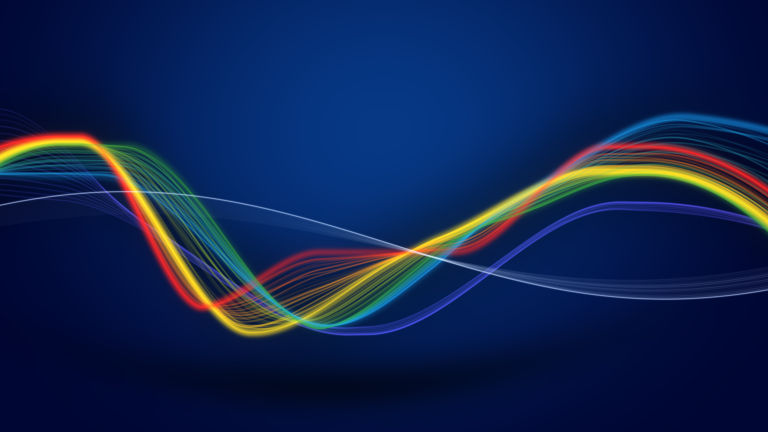
Reproduce this background procedurally as a Shadertoy shader.

```glsl
#define STRANDS 84
#define VEIL_STRANDS 14
#define STRAND_WIDTH 0.0011
#define CORE_WIDTH 0.0045
#define RED vec3(1.0, 0.13, 0.13)
#define YELLOW vec3(1.0, 0.86, 0.12)
#define GREEN vec3(0.16, 0.55, 0.22)
#define CYAN vec3(0.08, 0.60, 0.92)
#define SILVER vec3(0.66, 0.74, 0.95)
#define VIOLET vec3(0.34, 0.27, 0.78)
#define GLOW_BLUE vec3(0.025, 0.22, 0.52)
#define DEEP_BLUE vec3(0.0, 0.025, 0.20)

const float PI = 3.14159;

float hash(float n) {
    return fract(sin(n * 12.9898) * 43758.5453);
}

float sq(float v) {
    return v * v;
}

float thread(float d, float width) {
    return exp(-sq(d / width));
}

// Heights of the red, yellow, green and cyan guide curves
vec4 guides(float x) {
    vec4 at = vec4(x);
    vec4 y = vec4(0.385, 0.378, 0.374, 0.332);
    y -= vec4(0.014, 0.021, 0.026, -0.003) * sq(max(0.0, 1.0 - x / 0.08));
    y -= vec4(0.224, 0.249, 0.241, 0.193)
       * smoothstep(vec4(0.104, 0.102, 0.163, 0.130), vec4(0.267, 0.328, 0.423, 0.430), at);
    y += vec4(0.073, 0.111, 0.137, 0.124)
       * smoothstep(vec4(0.254, 0.332, 0.404, 0.430), vec4(0.417, 0.573, 0.651, 0.664), at);
    y += vec4(0.138, 0.099, 0.064, 0.150)
       * smoothstep(vec4(0.592, 0.508, 0.612, 0.560), vec4(0.794, 0.781, 0.833, 0.898), at);
    return y - vec4(0.057, 0.065, 0.073, 0.020) * sq(max(0.0, (x - 0.84) / 0.16));
}

// Long silver wave; spread fans its strands apart around a crossing
float silverWave(float x, float spread) {
    return 0.243 + 0.070 * cos((x - 0.163) * PI / 0.703)
         + 0.029 * spread * sin((x - 0.56) * 3.5);
}

// Faint violet wave, fanned out at the left end
float violetWave(float x, float spread) {
    float y = 0.309 - 0.182 * smoothstep(0.08, 0.456, x) + 0.172 * smoothstep(0.48, 0.81, x);
    y += 0.11 * spread * (1.0 - smoothstep(0.0, 0.2, x));
    y += 0.022 * (spread - 0.5) * sin(x * 9.0 + spread * 3.0);
    return y - 0.029 * sq(max(0.0, (x - 0.84) / 0.16));
}

vec3 background(vec2 p, float waveHeight) {
    float r = length((p - vec2(0.5, 0.39)) * vec2(1.0, 1.15));
    vec3 color = mix(GLOW_BLUE, DEEP_BLUE, smoothstep(0.0, 0.60, r));
    float floorShadow = thread(p.y - 0.058 - 0.45 * sq(p.x - 0.42), 0.032) * thread(p.x - 0.45, 0.30);
    float waveShadow = thread(p.y - waveHeight, 0.075);
    return color * (1.0 - 0.55 * floorShadow) * (1.0 - 0.40 * waveShadow);
}

void mainImage(out vec4 fragColor, in vec2 fragCoord) {
    vec2 p = fragCoord / iResolution.x;
    float width = max(STRAND_WIDTH, 0.55 / iResolution.x);
    mat4x3 palette = mat4x3(RED, YELLOW, GREEN, CYAN);

    vec4 heights = guides(p.x);
    vec4 slopes = (guides(p.x + 0.002) - heights) / 0.002;
    vec3 color = background(p, dot(heights, vec4(0.25)));

    // Violet and silver veils
    for (int i = 0; i < VEIL_STRANDS; i++) {
        float spread = float(i) / float(VEIL_STRANDS - 1);
        float h = hash(float(i) + 3.1);
        float violet = thread(p.y - violetWave(p.x, spread), width);
        color += VIOLET * violet * (0.08 + 0.16 * h);
    }

    // Coloured strands fanned between the guides
    vec3 light = vec3(0.0);
    float cover = 0.0001;
    for (int i = 0; i < STRANDS; i++) {
        float h = hash(float(i) + 0.5);
        float phase = 2.0 * PI * hash(float(i) + 71.3);
        float t = (float(i) + h) / float(STRANDS) + 0.035 * sin(p.x * 7.0 + phase);
        t = clamp(t, 0.0, 1.0);
        vec4 blend = max(vec4(0.0), 1.0 - abs(3.0 * t - vec4(0.0, 1.0, 2.0, 3.0)));
        float slope = dot(blend, slopes);
        float d = (p.y - dot(blend, heights)) * inversesqrt(1.0 + slope * slope);
        float strength = (0.10 + 0.55 * h * h) * (0.6 + 0.4 * sq(cos(3.0 * PI * t)));
        float amount = thread(d, width) * strength;
        light += palette * blend * amount;
        cover += amount;
    }

    // Bright cores along the guides
    vec4 gap = (p.y - heights) * inversesqrt(1.0 + slopes * slopes);
    vec4 ends = vec4(smoothstep(0.45, 0.20, p.x) + smoothstep(0.55, 0.75, p.x));
    vec4 core = exp(-gap * gap / sq(CORE_WIDTH)) * vec4(0.9, 1.3, 0.25, 0.45);
    core *= mix(vec4(0.5, 0.35, 0.4, 0.4), vec4(1.0), ends);
    core.w *= smoothstep(0.25, 0.42, p.x) + 0.35;
    light += palette * core;
    cover += dot(core, vec4(1.0));
    color = mix(color, light / cover * 1.08, 1.0 - exp(-1.15 * cover));
    color += palette * exp(-abs(gap) / 0.014) * 0.035;

    // Silver wave over the strands
    for (int i = 0; i < VEIL_STRANDS; i++) {
        float spread = float(i) / float(VEIL_STRANDS - 1);
        float d = p.y - silverWave(p.x, spread);
        float strength = i == 0 ? 0.65 : 0.04 + 0.16 * hash(float(i) + 9.7) * smoothstep(0.3, 0.7, p.x);
        color += (1.0 - color) * SILVER * thread(d, width) * strength;
    }

    fragColor = vec4(clamp(color, 0.0, 1.0), 1.0);
}
```
